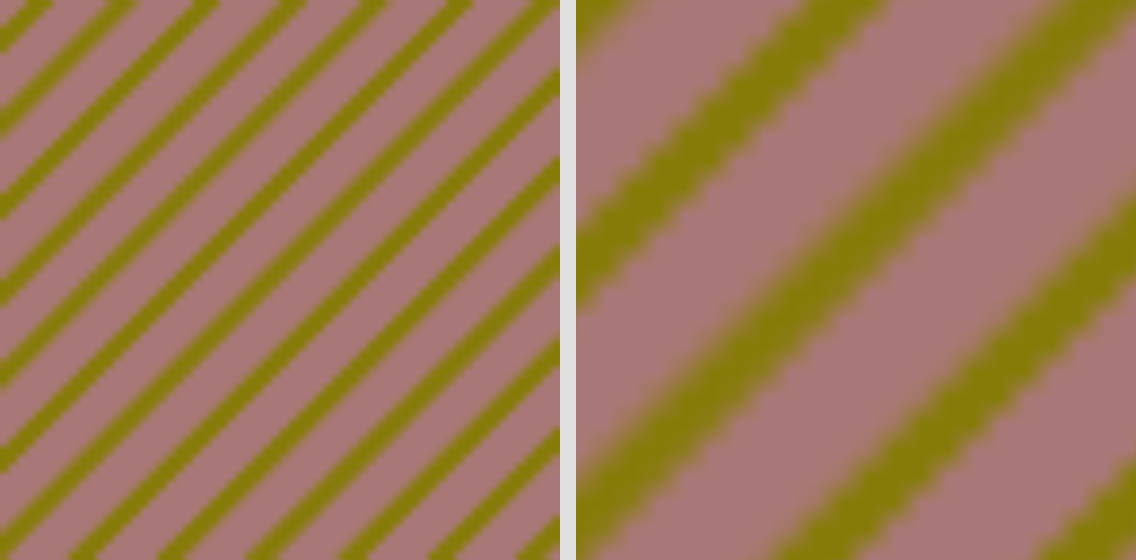
Left: the whole. Right: its middle third, enlarged.
Write a Shadertoy shader that draws this pattern.

```glsl
const vec3 GROUND = vec3(0.66, 0.47, 0.47);
const vec3 STRIPE = vec3(0.525, 0.483, 0.03);
const float CELLS = 64.0;         // weave cells across the canvas
const float BEND = 0.978;         // diagonal position where the pitch changes
const float PITCH_NEAR = 0.1504;  // stripe spacing toward the upper left
const float PITCH_FAR = 0.1608;   // stripe spacing toward the lower right
const float HALF_WIDTH = 0.16;    // as a fraction of the pitch
const float SOFTNESS = 0.05;      // as a fraction of the pitch

// Stripe coverage at a point, measured down the falling diagonal
float stripeAt(vec2 p) {
    float along = p.x + 1.0 - p.y - BEND;
    float phase = along / (along < 0.0 ? PITCH_NEAR : PITCH_FAR);
    float dist = abs(fract(phase + 0.5) - 0.5);
    return 1.0 - smoothstep(HALF_WIDTH - SOFTNESS, HALF_WIDTH + SOFTNESS, dist);
}

// Coverage at the centre of one cell, held constant past the border
float cellStripe(vec2 cell) {
    return stripeAt((clamp(cell, 0.0, CELLS - 1.0) + 0.5) / CELLS);
}

// Blend the four nearest cells into a soft, slightly beaded line
float wovenStripe(vec2 uv) {
    vec2 grid = uv * CELLS - 0.5;
    vec2 cell = floor(grid);
    vec2 blend = grid - cell;
    float lower = mix(cellStripe(cell), cellStripe(cell + vec2(1.0, 0.0)), blend.x);
    float upper = mix(cellStripe(cell + vec2(0.0, 1.0)), cellStripe(cell + 1.0), blend.x);
    return mix(lower, upper, blend.y);
}

void mainImage(out vec4 fragColor, in vec2 fragCoord) {
    vec2 uv = fragCoord / iResolution.xy;
    fragColor = vec4(mix(GROUND, STRIPE, wovenStripe(uv)), 1.0);
}
```
